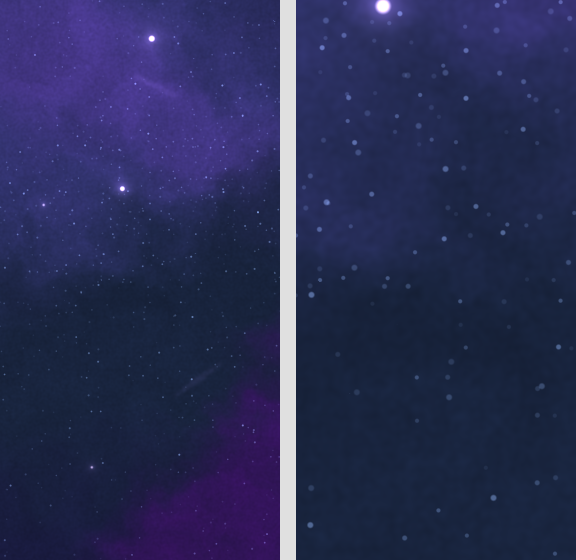
Left: the whole. Right: its middle third, enlarged.
This texture is drawn by a Shadertoy shader. Its source:

```glsl
const vec3 TEAL = vec3(0.095, 0.140, 0.240);
const vec3 INDIGO = vec3(0.098, 0.095, 0.245);
const vec3 BLUE = vec3(0.190, 0.200, 0.430);
const vec3 VIOLET = vec3(0.275, 0.215, 0.540);
const vec3 PLUM = vec3(0.205, 0.075, 0.360);
const vec3 STARLIGHT = vec3(0.48, 0.58, 0.74);
const vec3 GLOW = vec3(0.62, 0.48, 0.85);

vec2 hash2(vec2 p) {
    vec3 q = fract(p.xyx * vec3(0.1031, 0.1030, 0.0973));
    q += dot(q, q.yzx + 33.33);
    return fract((q.xx + q.yz) * q.zy);
}

float cornerSlope(vec2 cell, vec2 corner, vec2 f) {
    return dot(hash2(cell + corner) * 2.0 - 1.0, f - corner);
}

float gradientNoise(vec2 p) {
    vec2 i = floor(p), f = fract(p);
    vec2 u = f * f * f * (f * (f * 6.0 - 15.0) + 10.0);
    float low = mix(cornerSlope(i, vec2(0, 0), f), cornerSlope(i, vec2(1, 0), f), u.x);
    float high = mix(cornerSlope(i, vec2(0, 1), f), cornerSlope(i, vec2(1, 1), f), u.x);
    return mix(low, high, u.y);
}

float fbm(vec2 p) {
    float sum = 0.0, amplitude = 0.6;
    for (int i = 0; i < 5; i++) {
        sum += amplitude * gradientNoise(p);
        p = mat2(1.6, 1.2, -1.2, 1.6) * p + 17.3;
        amplitude *= 0.52;
    }
    return sum;
}

float segmentDistance(vec2 p, vec2 a, vec2 b) {
    vec2 ab = b - a;
    return length(p - a - ab * clamp(dot(p - a, ab) / dot(ab, ab), 0.0, 1.0));
}

// Soft streak that fades away from its axis
float wisp(vec2 p, vec2 a, vec2 b, float width) {
    float d = segmentDistance(p, a, b) / width;
    return exp(-d * d);
}

float disc(float d, float radius, float blur) {
    return 1.0 - smoothstep(radius - blur, radius + blur, d);
}

vec3 nebula(vec2 p) {
    vec2 warp = vec2(fbm(p * 3.2 + 4.0), fbm(p * 3.2 + 31.0));
    vec2 q = p + 0.30 * warp;
    float cloud = fbm(p * 5.0 + warp * 1.5 + 60.0);

    vec3 color = mix(TEAL, INDIGO, 0.8 * smoothstep(0.55, 0.0, q.y));
    float upper = smoothstep(0.72, 1.40, q.y - 0.32 * q.x + 0.15 * cloud);
    color = mix(color, BLUE, upper);

    // Violet band and the glow of the upper left corner
    float band = wisp(q, vec2(0.15, 1.72), vec2(0.82, 1.50), 0.20);
    float corner = wisp(q, vec2(0.0, 1.97), vec2(0.35, 1.92), 0.22);
    color = mix(color, VIOLET, clamp(0.80 * band + 0.65 * corner + 0.5 * cloud * upper, 0.0, 1.0));
    color *= 1.0 - 0.18 * smoothstep(0.5, 1.0, q.x) * smoothstep(1.6, 1.95, q.y);

    // Plum cloud rising to the lower right
    float slope = q.x - 0.33 - 0.8 * (q.y - 0.05);
    float plum = smoothstep(-0.10, 0.36, slope + 0.15 * cloud);
    color = mix(color, PLUM, plum * clamp(0.9 + 0.6 * cloud, 0.0, 1.0));
    return color * (1.0 + 0.22 * cloud);
}

// One faint star at most in each grid cell
float starLayer(vec2 p, float cells, float share, float radius, float pixel) {
    vec2 id = floor(p * cells);
    vec2 place = 0.2 + 0.6 * hash2(id + 7.0);
    vec2 traits = hash2(id + 151.0);
    float d = length(fract(p * cells) - place) / cells;
    float blur = max(0.7 * pixel, 0.4 * radius);
    return step(traits.x, share) * mix(0.2, 0.85, traits.y * traits.y) * disc(d, radius, blur);
}

vec3 brightStar(vec2 p, vec2 center, float radius, float pixel) {
    float d = length(p - center);
    vec3 halo = GLOW * (0.55 * exp(-d / (1.4 * radius)) + 0.10 * exp(-d / (5.0 * radius)));
    return halo + vec3(0.75, 0.65, 0.65) * disc(d, radius, max(pixel, 0.4 * radius));
}

void mainImage(out vec4 fragColor, in vec2 fragCoord) {
    float pixel = 1.0 / iResolution.x;
    vec2 p = fragCoord * pixel;
    vec3 color = nebula(p);

    // Thin wisps
    color += 0.07 * GLOW * wisp(p, vec2(0.49, 1.725), vec2(0.62, 1.66), 0.012);
    for (int i = 0; i < 3; i++) {
        vec2 start = vec2(0.63, 0.59) + float(i) * vec2(0.028, 0.025);
        color += 0.035 * GLOW * wisp(p, start, start + vec2(0.10, 0.06), 0.009);
    }

    // Fine grain
    color *= 1.0 + 0.10 * gradientNoise(p * 95.0) + 0.08 * gradientNoise(p * 48.0 + 20.0);

    // Scattered stars, densest around the middle of the sky
    float crowd = 0.10 + 0.24 * wisp(p, vec2(0.45, 1.28), vec2(0.85, 1.38), 0.30);
    for (int i = 0; i < 3; i++) {
        float layer = float(i);
        float stars = starLayer(p + layer * 3.7, 18.0 + 9.0 * layer, crowd, 0.0034 - 0.0005 * layer, pixel);
        color += STARLIGHT * stars * (0.75 - 0.16 * layer);
    }

    color += brightStar(p, vec2(0.542, 1.862), 0.010, pixel);
    color += brightStar(p, vec2(0.437, 1.326), 0.008, pixel);
    color += 0.6 * brightStar(p, vec2(0.156, 1.268), 0.004, pixel);
    color += 0.6 * brightStar(p, vec2(0.328, 0.331), 0.004, pixel);
    fragColor = vec4(clamp(color, 0.0, 1.0), 1.0);
}
```
